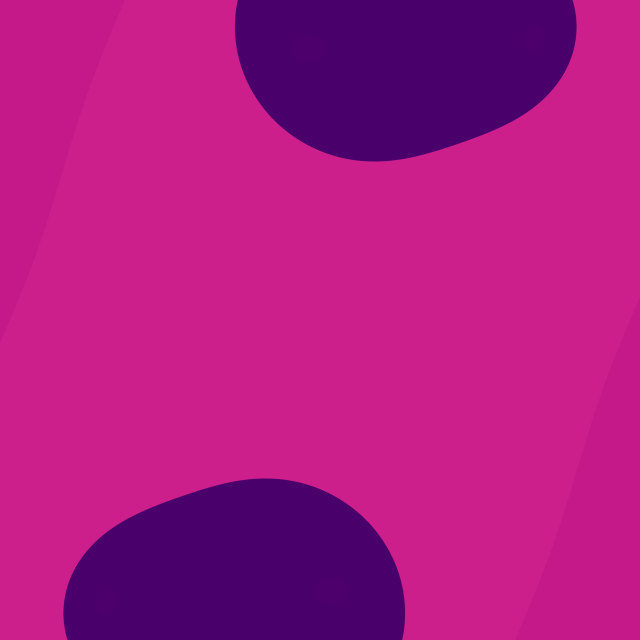
Write a WebGL 2 fragment shader that draws this background.

```glsl
#version 300 es
precision highp float;
// Two dark violet pebbles on a magenta field with faintly darker side bands.
// Each pebble is a polar curve built from low harmonics; every shape is
// repeated by a half turn about the centre of the canvas.

uniform vec2 u_resolution;
out vec4 fragColor;

const float TAU = 6.2831853;
const vec3 MAGENTA = vec3(0.799, 0.122, 0.546);
const vec3 DEEP_MAGENTA = vec3(0.776, 0.098, 0.537);
const vec3 VIOLET = vec3(0.286, 0.0, 0.416);
const vec3 PLUM = vec3(0.302, 0.0, 0.424);
const vec2 PEBBLE_CENTRE = vec2(0.134, 0.458);

// Coverage of the inside of a signed distance
float fill(float dist, float softness) {
    return 1.0 - smoothstep(-softness, softness, dist);
}

// Lopsided oval: the radius varies with the direction from its centre
float pebbleDistance(vec2 p) {
    float len = max(length(p), 1e-4);
    float c = p.x / len;
    float s = -p.y / len;
    float cos2 = c * c - s * s;
    float sin2 = 2.0 * c * s;
    float radius = 0.2363 + 0.0306 * cos2 - 0.0052 * sin2 * sin2 - 0.0189 * sin2 * s;
    return len - radius;
}

// Region left of a slanted, gently waving edge
float bandDistance(vec2 p) {
    float drop = 0.5 - p.y;
    float edge = -0.3047 - 0.364 * drop - 0.0055 * sin(TAU * drop / 0.536);
    return (p.x - edge) * 0.94;
}

// Soft elliptical stain
float stain(vec2 p, vec2 centre, vec2 radii) {
    return 1.0 - smoothstep(0.6, 1.1, length((p - centre) / radii));
}

void main() {
    float extent = min(u_resolution.x, u_resolution.y);
    vec2 p = (gl_FragCoord.xy - 0.5 * u_resolution) / extent;
    float softness = 0.7 / extent;

    // Side bands
    float band = min(bandDistance(p), bandDistance(-p));
    vec3 color = mix(MAGENTA, DEEP_MAGENTA, fill(band, softness));

    // Pebbles with barely visible stains
    for (int i = 0; i < 2; i++) {
        vec2 q = p * (1.0 - 2.0 * float(i)) - PEBBLE_CENTRE;
        float stains = max(stain(q, vec2(-0.152, -0.034), vec2(0.032, 0.024)),
                           stain(q, vec2(0.202, -0.017), vec2(0.018, 0.024)));
        vec3 pebble = mix(VIOLET, PLUM, stains);
        color = mix(color, pebble, fill(pebbleDistance(q), softness));
    }

    fragColor = vec4(color, 1.0);
}
```
